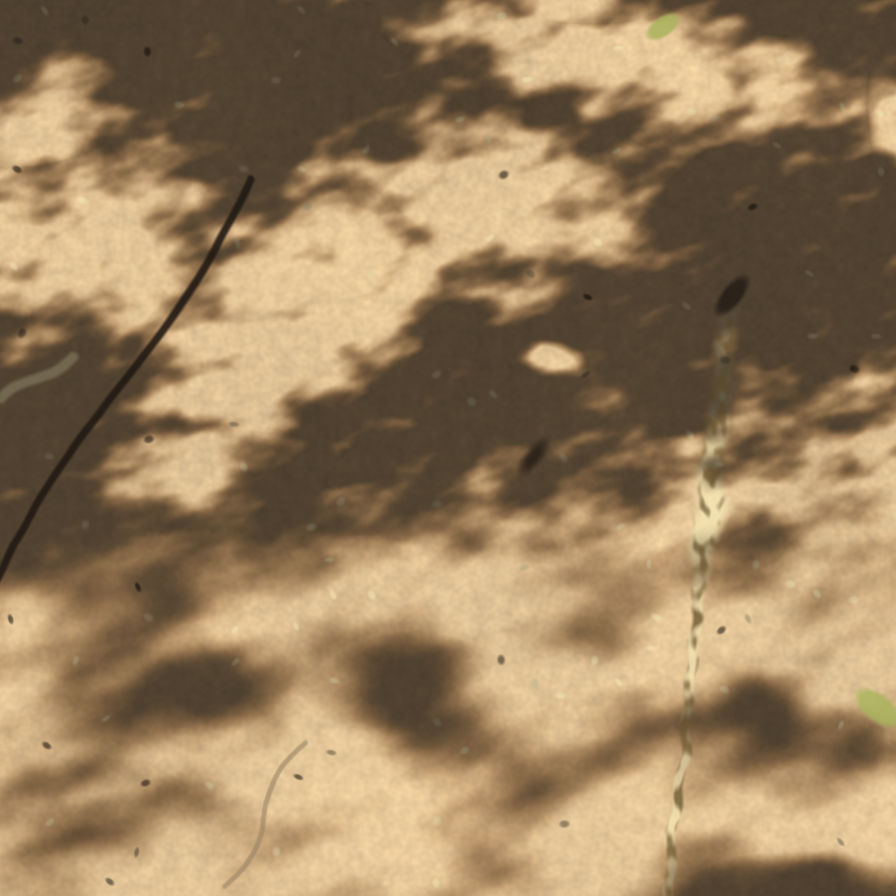
Reproduce this texture procedurally as a Shadertoy shader.

```glsl
// Bare earth in dappled sunlight, with leaf shadows, a dark twig and a pale crack.

const vec3 SHADE = vec3(0.315, 0.258, 0.188);
const vec3 SUN = vec3(0.895, 0.775, 0.595);
const vec3 CHALK = vec3(0.96, 0.90, 0.70);
const vec3 TWIG = vec3(0.13, 0.10, 0.075);
const vec3 LEAF = vec3(0.66, 0.70, 0.36);

vec2 hash2(vec2 p) {
    vec3 q = fract(p.xyx * vec3(0.1031, 0.1030, 0.0973));
    q += dot(q, q.yzx + 33.33);
    return fract((q.xx + q.yz) * q.zy);
}

float cornerSlope(vec2 cell, vec2 offset) {
    float a = 6.2832 * hash2(cell + 71.0).x;
    return dot(vec2(cos(a), sin(a)), offset);
}

// Gradient noise, about -0.7 to 0.7
float noise(vec2 p) {
    vec2 i = floor(p), f = fract(p), e = vec2(1, 0);
    vec2 u = f * f * f * (f * (f * 6.0 - 15.0) + 10.0);
    return mix(mix(cornerSlope(i, f), cornerSlope(i + e, f - e), u.x),
               mix(cornerSlope(i + e.yx, f - e.yx), cornerSlope(i + 1.0, f - 1.0), u.x), u.y);
}

float fbm(vec2 p) {
    float sum = 0.0, amp = 1.0;
    for (int i = 0; i < 3; i++) {
        sum += amp * noise(p);
        p = mat2(1.6, 0.9, -0.9, 1.6) * p + 17.3;
        amp *= 0.48;
    }
    return sum;
}

vec2 turn(vec2 p, float a) {
    return mat2(cos(a), -sin(a), sin(a), cos(a)) * p;
}

// 1 at the centre of a tilted ellipse, 0 on its rim, negative outside
float blob(vec2 p, vec2 centre, vec2 radii, float tilt) {
    return 1.0 - length(turn(p - centre, tilt) / radii);
}

// Soft coverage of a bowed line from a to b
float strand(vec2 p, vec2 a, vec2 b, float bow, float width) {
    vec2 d = b - a;
    float h = clamp(dot(p - a, d) / dot(d, d), 0.0, 1.0);
    vec2 side = normalize(vec2(-d.y, d.x));
    float dist = length(p - a - d * h - side * bow * sin(6.2832 * h));
    return 1.0 - smoothstep(width * 0.4, width * 1.5, dist);
}

// Sunlight reaching the ground, 0 to 1
float sunlight(vec2 p) {
    vec2 q = p + 0.012 * vec2(noise(p * 13.0), noise(p * 13.0 + 40.0));
    float edge = 0.335 + 0.04 * p.x + 0.2 * p.x * p.x;
    float field = min((edge - q.y) * 6.0, 0.38);

    // Shadows lying in the sunny foreground
    field -= 0.95 * max(0.0, blob(q, vec2(0.16, 0.21), vec2(0.19, 0.075), 0.35));
    field -= 1.10 * max(0.0, blob(q, vec2(0.46, 0.21), vec2(0.13, 0.085), 0.1));
    field -= 1.00 * max(0.0, blob(q, vec2(0.87, 0.18), vec2(0.12, 0.08), -0.2));
    field -= 1.20 * max(0.0, blob(q, vec2(0.90, 0.00), vec2(0.15, 0.05), 0.0));
    field -= 0.80 * max(0.0, blob(q, vec2(0.84, 0.38), vec2(0.10, 0.06), 0.4));

    // Sunny gaps in the canopy shade
    float gaps = blob(q, vec2(0.33, 0.65), vec2(0.20, 0.10), 0.65) * 1.7;
    gaps = max(gaps, blob(q, vec2(0.55, 0.77), vec2(0.15, 0.085), -0.1));
    gaps = max(gaps, blob(q, vec2(0.22, 0.49), vec2(0.08, 0.05), 0.2) * 0.7);
    gaps = max(gaps, blob(q, vec2(0.08, 0.73), vec2(0.19, 0.09), 0.0));
    gaps = max(gaps, blob(q, vec2(0.04, 0.86), vec2(0.09, 0.05), 0.2));
    gaps = max(gaps, blob(q, vec2(0.71, 0.93), vec2(0.23, 0.06), -0.25));
    gaps = max(gaps, blob(q, vec2(0.64, 0.99), vec2(0.09, 0.035), 0.0));
    gaps = max(gaps, blob(q, vec2(1.00, 0.87), vec2(0.03, 0.05), 0.0));
    gaps = max(gaps, blob(q, vec2(0.61, 0.60), vec2(0.028, 0.022), 0.0));
    field = max(max(field, min(gaps, 0.7)), -0.65);

    // Leafy dapples: broad in front, small and crisp behind
    vec2 r = turn(p, 0.3);
    float broad = fbm(r * vec2(6.0, 11.0));
    float crisp = fbm(r * vec2(13.0, 25.0) + 9.0);
    float dapple = mix(broad * 0.75, crisp * 0.9, smoothstep(0.3, 0.5, p.y));
    return smoothstep(-0.42, 0.55, field + dapple);
}

// Scattered crumbs: x is coverage, y is a random tone
vec2 crumbs(vec2 p, float density, float chance) {
    vec2 cell = floor(p * density), rnd = hash2(cell), kind = hash2(cell + 31.0);
    vec2 centre = (cell + 0.25 + 0.5 * rnd) / density;
    vec2 radii = vec2(0.22, 0.10 + 0.08 * rnd.x) / density;
    float shape = smoothstep(0.0, 0.7, blob(p, centre, radii, 6.28 * rnd.y));
    return vec2(shape * step(kind.x, chance), kind.y);
}

void mainImage(out vec4 fragColor, in vec2 fragCoord) {
    vec2 p = fragCoord / iResolution.xy;
    float sun = sunlight(p);
    float glow = 0.42 + 0.58 * sun;

    // Earth, with warmer half shade and fine grain
    vec3 col = mix(SHADE, SUN, sun) - vec3(0.0, 0.16, 0.25) * sun * (1.0 - sun);
    col *= 1.0 + 0.07 * fbm(p * 55.0) + 0.05 * noise(p * 150.0) + 0.06 * noise(p * 5.0);
    vec2 crumb = crumbs(p, 28.0, 0.13);
    col = mix(col, mix(TWIG, CHALK, smoothstep(0.1, 0.4, crumb.y)) * glow, 0.6 * crumb.x);

    // Chalky crack, widest where it leaves the shade
    float wander = p.x - 0.745 - 0.105 * p.y - 0.012 * noise(vec2(p.y * 22.0, 3.0));
    float bulge = exp(-pow((p.y - 0.42) / 0.06, 2.0));
    float width = 0.008 + 0.016 * bulge + 0.009 * smoothstep(0.4, 0.55, p.y);
    float strip = smoothstep(width, width * 0.3, abs(wander)) * smoothstep(0.69, 0.60, p.y);
    float flakes = smoothstep(-0.3, 0.3, noise(p * vec2(90.0, 50.0)) + 0.3 * bulge);
    vec3 crackTone = mix(vec3(0.40, 0.33, 0.18), CHALK * max(glow, bulge), flakes);
    col = mix(col, crackTone, strip * mix(0.45, 0.9, max(bulge, sun * 0.7)));

    // Twigs and stems
    vec2 w = p + 0.004 * noise(p * 24.0);
    col = mix(col, TWIG, 0.9 * strand(w, vec2(-0.01, 0.34), vec2(0.28, 0.80), 0.009, 0.0045));
    col = mix(col, SUN * 0.66, 0.6 * strand(w, vec2(0.25, 0.01), vec2(0.34, 0.17), -0.010, 0.003));
    col = mix(col, CHALK * 0.55, 0.6 * strand(w, vec2(0.0, 0.555), vec2(0.08, 0.60), 0.004, 0.006));

    // Fallen leaves
    float green = max(blob(p, vec2(0.98, 0.21), vec2(0.035, 0.018), -0.65),
                      blob(p, vec2(0.74, 0.97), vec2(0.025, 0.013), 0.6));
    float dry = max(blob(p, vec2(0.817, 0.67), vec2(0.033, 0.014), 0.9),
                    blob(p, vec2(0.595, 0.49), vec2(0.035, 0.013), 0.9) * 0.6);
    col = mix(col, LEAF, 0.85 * smoothstep(0.0, 0.4, green));
    col = mix(col, TWIG, 0.8 * smoothstep(0.0, 0.5, dry));
    fragColor = vec4(clamp(col, 0.0, 1.0), 1.0);
}
```
